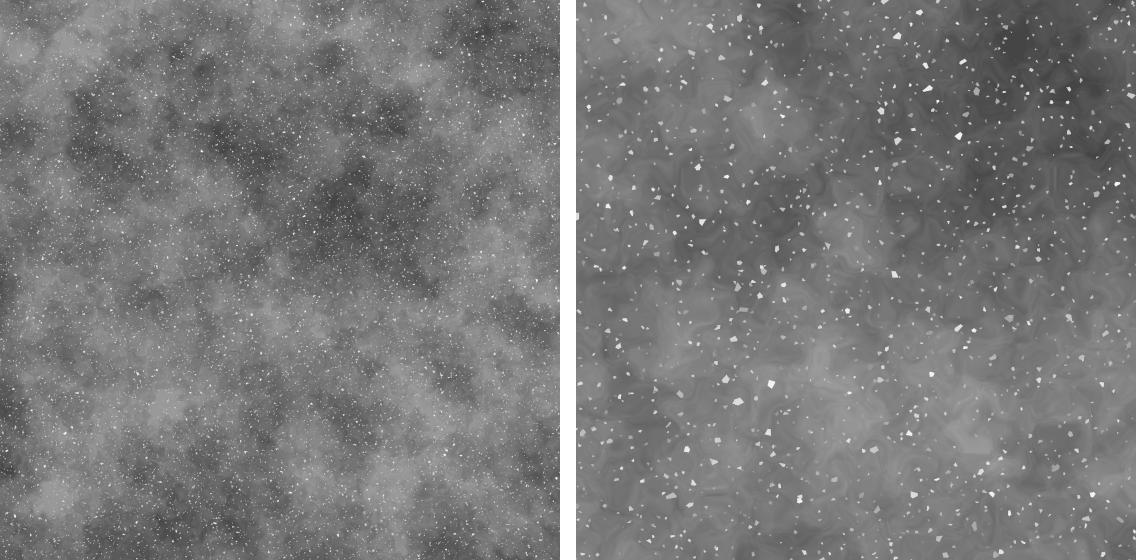
Left, the full canvas; right, a detail of the centre.
Give the GLSL for this texture, as a WebGL 2 fragment shader.

```glsl
#version 300 es
precision highp float;
// Grey mottled stone: fractal value noise, roughened by a fine warp, forms
// ragged dark and light clouds with strong grain. Three jittered grids scatter
// small, pale, angular chips, each one cut out by randomly placed half planes.

uniform vec2 u_resolution;
out vec4 fragColor;

float hash(vec2 p) {
    return fract(sin(dot(p, vec2(127.1, 311.7))) * 43758.5453);
}

mat2 rotation(float angle) {
    float c = cos(angle), s = sin(angle);
    return mat2(c, s, -s, c);
}

float valueNoise(vec2 p) {
    vec2 cell = floor(p);
    vec2 f = fract(p);
    f = f * f * (3.0 - 2.0 * f);
    float bottom = mix(hash(cell), hash(cell + vec2(1.0, 0.0)), f.x);
    float top = mix(hash(cell + vec2(0.0, 1.0)), hash(cell + vec2(1.0, 1.0)), f.x);
    return mix(bottom, top, f.y);
}

// Sum of rotated octaves, normalised to 0..1
float clouds(vec2 p) {
    float sum = 0.0, total = 0.0, amplitude = 1.0;
    for (int octave = 0; octave < 7; octave++) {
        sum += amplitude * valueNoise(p);
        total += amplitude;
        amplitude *= 0.71;
        p = rotation(0.65) * p * 2.03 + vec2(17.3, 9.1);
    }
    return sum / total;
}

// Signed distance to an irregular, slightly elongated five-sided chip
float chipDistance(vec2 p, float radius, vec2 seed) {
    p = rotation(6.2832 * hash(seed + 3.7)) * p;
    float d = -1.0;
    for (int side = 0; side < 5; side++) {
        float k = float(side);
        float angle = 1.2566 * (k + 0.6 * hash(seed + k * 7.3) - 0.3);
        vec2 normal = vec2(cos(angle), sin(angle));
        float reach = radius * mix(0.5, 1.3, hash(seed + k * 5.9 + 31.0));
        d = max(d, dot(p, normal) - reach * mix(0.75, 1.4, abs(normal.x)));
    }
    return d;
}

void main() {
    float pixel = 1.0 / min(u_resolution.x, u_resolution.y);
    vec2 uv = gl_FragCoord.xy * pixel;

    // Cloudy ground with ragged edges
    vec2 warp = vec2(valueNoise(uv * 90.0), valueNoise(uv * 90.0 + 41.0)) - 0.5;
    float grey = 0.449 + 0.7 * (clouds(uv * 6.5 + 4.2 + 0.12 * warp) - 0.5);
    grey = clamp(grey, 0.27, 0.6);

    // Chips, from few large ones to many faint small ones
    for (int layer = 0; layer < 3; layer++) {
        float level = float(layer);
        float cells = 68.0 + 46.0 * level;
        vec2 grid = rotation(0.4 + 0.9 * level) * uv * cells;
        vec2 cell = floor(grid);
        vec2 seed = cell + 57.0 * level;
        if (hash(seed + 0.5) > 0.32) continue;

        vec2 center = mix(vec2(0.2), vec2(0.8), vec2(hash(seed + 1.3), hash(seed + 2.9)));
        vec2 local = (fract(grid) - center) / cells;
        float radius = 0.0014 / (1.0 + 0.6 * level) * mix(0.6, 1.3, hash(seed + 8.1));
        float coverage = clamp(0.5 - chipDistance(local, radius, seed) / pixel, 0.0, 1.0);
        float shade = mix(0.62, 0.96, hash(seed + 11.4)) - 0.05 * level;
        grey = mix(grey, max(grey, shade), coverage);
    }

    fragColor = vec4(vec3(grey), 1.0);
}
```
